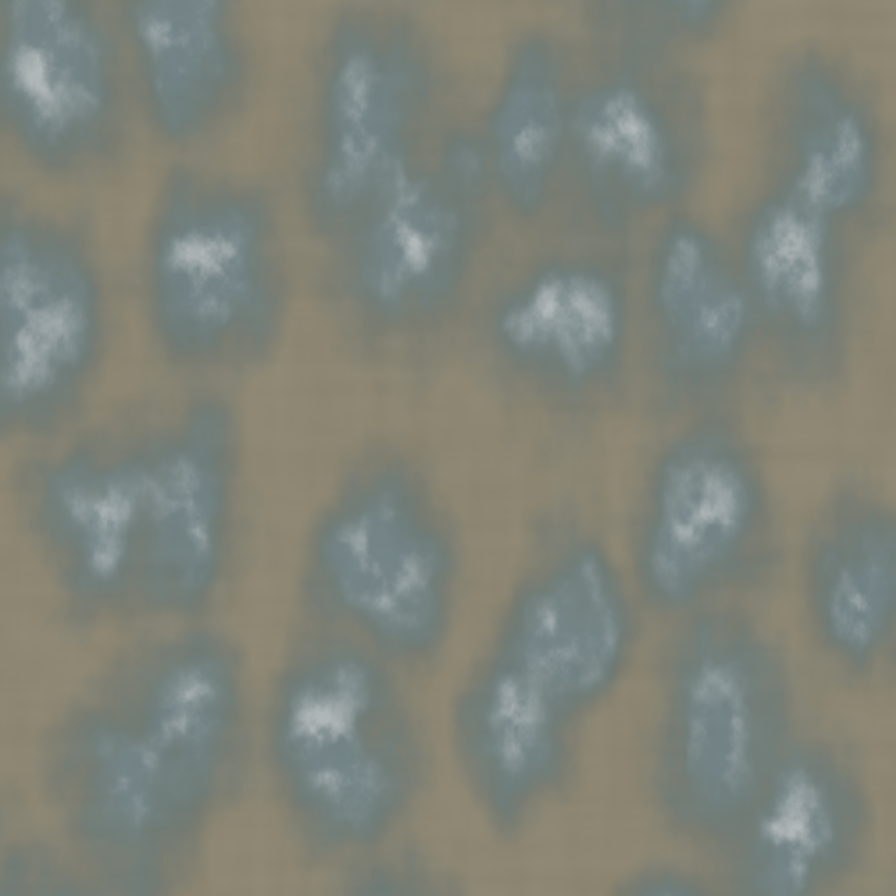
Give the GLSL for this pattern, as a Shadertoy shader.

```glsl
#define CELLS vec2(6.0, 3.9)   // blobs across and up the canvas
#define JITTER 0.72            // scatter of blob centres
#define TILT 0.12              // lean of the blobs
#define WARP 0.42              // raggedness of the outlines
#define MERGE 14.0             // higher keeps neighbours apart
#define WEAVE 0.022            // faint streaks in the ground
#define GLOW 1.15              // strength of the pale cores
#define TAN vec3(0.552, 0.527, 0.450)
#define GREY vec3(0.478, 0.490, 0.450)
#define TEAL vec3(0.440, 0.488, 0.468)
#define BLUE vec3(0.450, 0.515, 0.525)
#define PALE vec3(0.690, 0.715, 0.720)

vec2 hash22(vec2 p) {
    vec3 q = fract(p.xyx * vec3(0.1031, 0.1030, 0.0973));
    q += dot(q, q.yzx + 33.33);
    return fract((q.xx + q.yz) * q.zy);
}

float valueNoise(vec2 p) {
    vec2 i = floor(p), f = fract(p);
    f = f * f * (3.0 - 2.0 * f);
    float low = mix(hash22(i).x, hash22(i + vec2(1, 0)).x, f.x);
    float high = mix(hash22(i + vec2(0, 1)).x, hash22(i + vec2(1, 1)).x, f.x);
    return mix(low, high, f.y);
}

float fbm(vec2 p) {
    float sum = 0.0, amp = 0.5;
    for (int i = 0; i < 5; i++) {
        sum += amp * valueNoise(p);
        p = p * 2.03 + vec2(17.3, 9.1);
        amp *= 0.5;
    }
    return sum / 0.96875;
}

// Smooth distance to the nearest scattered centre, in cell units
float blobDistance(vec2 p) {
    vec2 cell = floor(p);
    float sum = 0.0;
    for (int y = -1; y <= 1; y++)
    for (int x = -1; x <= 1; x++) {
        vec2 id = cell + vec2(x, y);
        vec2 centre = id + 0.5 + JITTER * (hash22(id + 40.0) - 0.5);
        vec2 shape = hash22(id + 91.0);
        vec2 d = p - centre;
        d.x -= d.y * TILT * (2.0 * shape.x - 0.5);
        sum += exp(-MERGE * length(d) / mix(0.85, 1.15, shape.y));
    }
    return -log(sum) / MERGE;
}

void mainImage(out vec4 fragColor, in vec2 fragCoord) {
    vec2 uv = fragCoord / iResolution.y;

    // Ragged, vertically stretched blobs
    vec2 warp = vec2(fbm(uv * vec2(15, 11) + 5.0), fbm(uv * vec2(15, 11) + 60.0)) - 0.5;
    float d = blobDistance(uv * CELLS + WARP * warp);
    d += 0.26 * (fbm(uv * vec2(20, 13) + 130.0) - 0.5);

    // Soft colour bands from the core outwards
    vec3 col = mix(TEAL, GREY, smoothstep(0.26, 0.42, d));
    col = mix(col, TAN, smoothstep(0.34, 0.61, d));
    col = mix(col, BLUE, 1.0 - smoothstep(0.10, 0.34, d));

    // Wispy pale cores
    float core = 1.0 - smoothstep(0.0, 0.30, d);
    float wisps = smoothstep(0.32, 0.82, fbm(uv * vec2(30, 25) + 210.0));
    col = mix(col, PALE, clamp(GLOW * core * wisps, 0.0, 1.0));

    // Faint woven streaks
    float streaks = fbm(uv * vec2(9, 55) + 300.0) + fbm(uv * vec2(45, 7) + 370.0) - 1.0;
    col += WEAVE * streaks;

    fragColor = vec4(col, 1.0);
}
```
